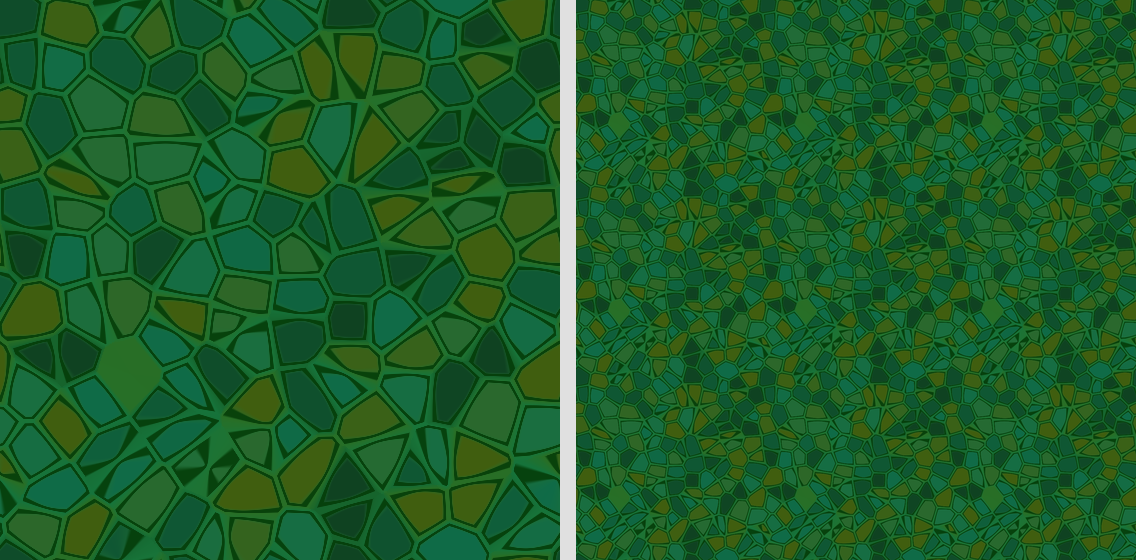
Left, the tile; right, the same tile 3 across and 3 down.
A three.js fragment shader for this pattern:

```glsl
varying vec2 vUv;

const float CELLS = 12.0;

vec3 hash3(vec2 p) {
  vec3 q = fract(vec3(p.xyx) * vec3(0.1031, 0.1030, 0.0973) + 0.137);
  q += dot(q, q.yxz + 33.33);
  return fract((q.xxy + q.yzz) * q.zyx);
}

// Ramp from deep green through teal to olive
vec3 stoneColor(float h) {
  vec3 c = mix(vec3(0.06, 0.26, 0.13), vec3(0.06, 0.34, 0.20), smoothstep(0.06, 0.20, h));
  c = mix(c, vec3(0.06, 0.42, 0.28), smoothstep(0.25, 0.40, h));
  c = mix(c, vec3(0.10, 0.43, 0.25), smoothstep(0.44, 0.56, h));
  c = mix(c, vec3(0.16, 0.41, 0.18), smoothstep(0.56, 0.70, h));
  return mix(c, vec3(0.25, 0.37, 0.06), smoothstep(0.68, 0.86, h));
}

void main() {
  vec2 p = vUv * CELLS;
  vec2 base = floor(p);
  float nearest = 9.0;
  float second = 9.0;
  float nearTone = 0.0;
  float secondTone = 0.0;

  // Two closest points on a wrapping jittered grid
  for (int j = -2; j <= 2; j++) {
    for (int i = -2; i <= 2; i++) {
      vec2 cell = base + vec2(float(i), float(j));
      vec3 rnd = hash3(mod(cell, CELLS) + 3.0);
      float dist = length(cell + rnd.xy - p);
      if (dist < nearest) {
        second = nearest;
        secondTone = nearTone;
        nearest = dist;
        nearTone = rnd.z;
      } else if (dist < second) {
        second = dist;
        secondTone = rnd.z;
      }
    }
  }

  // The distance difference opens wedges between close points
  float edge = second - nearest;
  vec3 stone = stoneColor(nearTone);
  vec3 shared = mix(stoneColor(secondTone), stone, 0.5 + 0.5 * smoothstep(0.0, 0.08, edge));

  // Bright seam, dark groove, soft rim and flat face
  vec3 seam = mix(shared, vec3(0.10, 0.47, 0.20), 0.62);
  vec3 groove = mix(vec3(0.02, 0.25, 0.04), stone, 0.06);
  vec3 rim = mix(stone, vec3(0.13, 0.44, 0.20), 0.35);
  vec3 face = mix(rim, stone, smoothstep(0.19, 0.27, edge));
  vec3 color = mix(seam, groove, smoothstep(0.075, 0.105, edge));
  color = mix(color, face, smoothstep(0.175, 0.205, edge));

  gl_FragColor = vec4(color, 1.0);
}
```
